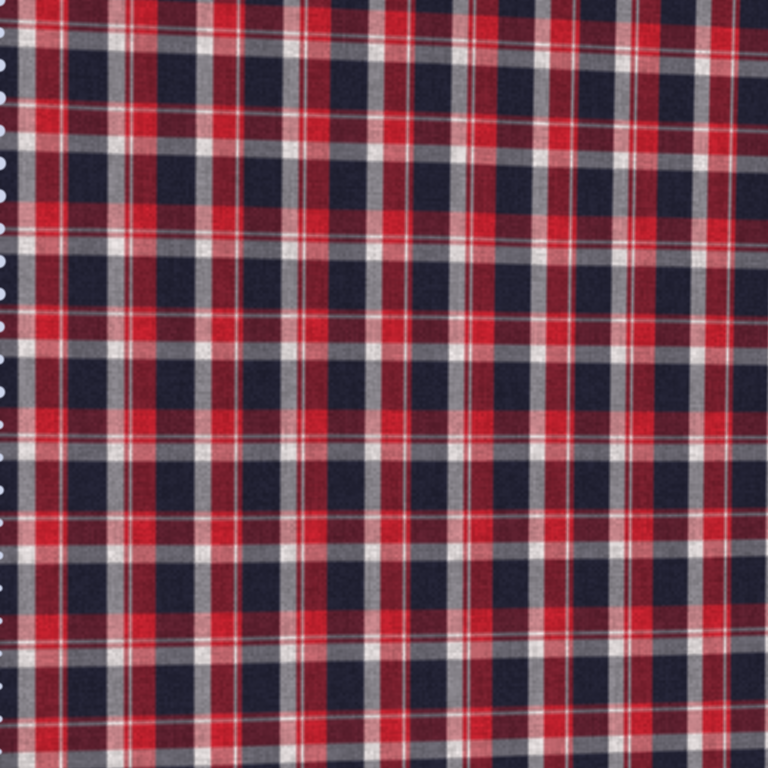
This texture is drawn by a WebGL 2 fragment shader. Its source:

```glsl
#version 300 es
precision highp float;

uniform vec2 u_resolution;
out vec4 fragColor;

#define NAVY vec3(0.130, 0.130, 0.198)
#define RED vec3(0.735, 0.125, 0.175)
#define WHITE vec3(0.850, 0.825, 0.825)
#define BACKDROP vec3(0.800, 0.830, 0.920)
#define WARP_RED_END 0.555
#define WEFT_RED_END 0.508
#define PIN_WIDTH 0.036
#define EDGE_SOFT 0.027
#define WARP_SHARE 0.59
#define BLEND_SHADE 0.06
#define GRAIN 0.085
#define NOTCHES 23.5

float hash(vec2 p) {
    return fract(sin(dot(p, vec2(127.1, 311.7))) * 43758.5453);
}

float noise(vec2 p) {
    vec2 i = floor(p), f = fract(p);
    f = f * f * (3.0 - 2.0 * f);
    return mix(mix(hash(i), hash(i + vec2(1, 0)), f.x),
               mix(hash(i + vec2(0, 1)), hash(i + vec2(1, 1)), f.x), f.y);
}

// Soft periodic band covering start..end of each repeat
float band(float t, float start, float end) {
    float d = abs(fract(t - 0.5 * (start + end) + 0.5) - 0.5);
    return 1.0 - smoothstep(-EDGE_SOFT, EDGE_SOFT, d - 0.5 * (end - start));
}

// Thread colour: white, red, navy, with a pin line that swaps sides each repeat
vec3 threadColor(float t, float redEnd, float parity) {
    float side = mod(floor(t) + parity, 2.0);
    float pin = redEnd * mix(0.48, 0.865, side);
    vec3 color = mix(NAVY, RED, band(t, 0.06, redEnd));
    color = mix(color, WHITE, band(t, 0.0, 0.35 * redEnd));
    float line = band(t, pin - 0.5 * PIN_WIDTH, pin + 0.5 * PIN_WIDTH);
    return mix(color, WHITE, line);
}

// Repeat coordinates of the cloth, slightly stretched and fanned out
vec2 clothCoord(vec2 p) {
    float x = p.x - 0.0234 - 0.013 * p.x * p.y * p.y;
    float y = p.y - 0.3998 + 0.002 * (noise(p * 7.0) - 0.5);
    return vec2(x * (8.553 + 0.719 * x), y / (0.135 - 0.0102 * p.x));
}

void main() {
    vec2 p = gl_FragCoord.xy / u_resolution;
    vec2 t = clothCoord(p);

    // Interlace the two thread directions
    vec3 warp = threadColor(t.x, WARP_RED_END, 1.0);
    vec3 weft = threadColor(t.y, WEFT_RED_END, 0.0);
    vec3 color = mix(weft, warp, WARP_SHARE);
    color *= 1.0 - BLEND_SHADE * smoothstep(0.1, 0.7, distance(warp, weft));

    // Uneven threads, fine slubs and broad light changes
    float warpGrain = noise(t * vec2(31.0, 4.0)) - 0.5;
    float weftGrain = noise(t.yx * vec2(37.0, 5.0) + 40.0) - 0.5;
    float speck = noise(p * 250.0) - 0.5;
    float light = noise(p * 3.0 + 9.0) - 0.5;
    color *= 1.0 + GRAIN * (warpGrain + weftGrain + speck) + 0.04 * light;
    color += 0.02 * speck;

    // Pinked left edge
    float row = p.y * NOTCHES;
    float size = mix(0.004, 0.008, smoothstep(0.1, 0.7, p.y));
    size *= 0.85 + 0.3 * hash(vec2(floor(row), 3.0));
    float notch = length(vec2(p.x + 0.001, (fract(row) - 0.5) / NOTCHES)) - size;
    color = mix(BACKDROP, color, smoothstep(-0.002, 0.002, notch));

    fragColor = vec4(clamp(color, 0.0, 1.0), 1.0);
}
```
